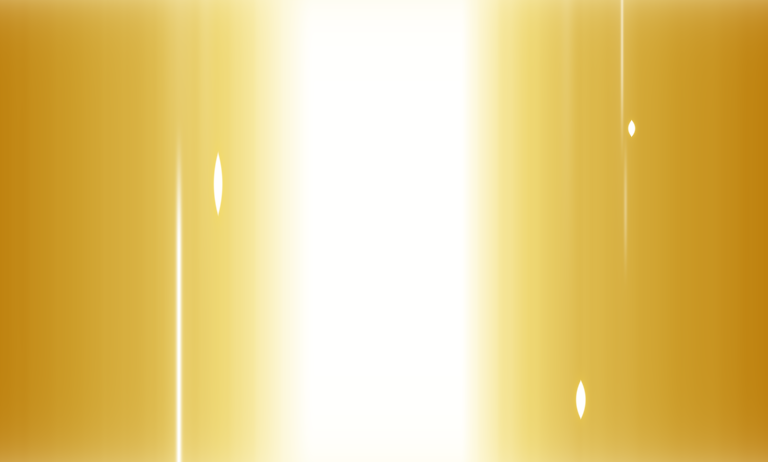
This background is drawn by a Shadertoy shader. Its source:

```glsl
// Golden backdrop with a white vertical light beam, fine streaks and sparkles.

const vec3 AMBER  = vec3(0.745, 0.505, 0.055);
const vec3 OCHRE  = vec3(0.805, 0.620, 0.165);
const vec3 GOLD   = vec3(0.865, 0.725, 0.295);
const vec3 STRAW  = vec3(0.935, 0.845, 0.450);
const vec3 LEMON  = vec3(0.970, 0.915, 0.640);
const vec3 CREAM  = vec3(0.992, 0.970, 0.850);
const vec3 WHITE  = vec3(1.0, 1.0, 0.995);
const vec3 YELLOW = vec3(1.0, 0.88, 0.28);

float hash(float n) {
    return fract(sin(n * 127.1) * 43758.5453);
}

float noise(float x) {
    float cell = floor(x);
    float f = fract(x);
    return mix(hash(cell), hash(cell + 1.0), f * f * (3.0 - 2.0 * f));
}

// Colour by distance from the beam: 0 is its edge, 1 the canvas side.
vec3 beamRamp(float d) {
    vec3 c = mix(WHITE, CREAM, smoothstep(0.0, 0.12, d));
    c = mix(c, LEMON, clamp((d - 0.10) / 0.10, 0.0, 1.0));
    c = mix(c, STRAW, clamp((d - 0.19) / 0.11, 0.0, 1.0));
    c = mix(c, GOLD,  clamp((d - 0.30) / 0.20, 0.0, 1.0));
    c = mix(c, OCHRE, clamp((d - 0.50) / 0.26, 0.0, 1.0));
    return mix(c, AMBER, clamp((d - 0.76) / 0.24, 0.0, 1.0));
}

// Soft column of light around x.
float band(float x, float center, float width) {
    float d = (x - center) / width;
    return exp(-d * d);
}

// Vertical line that fades in at the bottom and out at the top.
float streak(vec2 uv, float x, float width, vec2 bottom, vec2 top) {
    float fade = smoothstep(bottom.x, bottom.y, uv.y)
               * (1.0 - smoothstep(top.x, top.y, uv.y));
    return band(uv.x, x, width) * fade;
}

// Pointed lens with a yellow halo.
vec3 sparkle(vec3 base, vec2 uv, vec2 center, vec2 size, float pixel) {
    vec2 p = (uv - center) / size;
    float halo = exp(-0.75 * p.x * p.x - 1.4 * p.y * p.y);
    float edge = size.x * (1.0 - p.y * p.y) - abs(uv.x - center.x);
    float core = smoothstep(-pixel, pixel, edge);
    return mix(mix(base, YELLOW, 0.65 * halo), WHITE, core);
}

void mainImage(out vec4 fragColor, in vec2 fragCoord) {
    vec2 uv = fragCoord / iResolution.xy;
    float pixel = 1.0 / iResolution.x;

    // Beam falloff, sharper on its right side
    float left = max(0.41 - uv.x, 0.0) / 0.41;
    float right = pow(max(uv.x - 0.60, 0.0) / 0.40, 0.78);
    float d = max(left, right);

    // Fine vertical grain
    float grain = 0.0;
    float weight = 0.5;
    float frequency = 45.0;
    for (int i = 0; i < 3; i++) {
        grain += weight * (noise(uv.x * frequency + float(i) * 17.0) - 0.5);
        frequency *= 2.1;
        weight *= 0.6;
    }
    d += grain * 0.065 * smoothstep(0.03, 0.35, d);
    vec3 color = beamRamp(clamp(d, 0.0, 1.0));

    // Pale columns, strongest towards the top
    float lift = smoothstep(0.25, 1.0, uv.y);
    float columns = band(uv.x, 0.235, 0.018) + band(uv.x, 0.268, 0.009)
                  + band(uv.x, 0.738, 0.008) + 0.7 * band(uv.x, 0.81, 0.012);
    color = mix(color, CREAM, columns * (0.03 + 0.13 * lift));

    // Haze along the top and bottom
    float haze = 0.30 * exp(-(1.0 - uv.y) / 0.045) + 0.25 * exp(-uv.y / 0.05);
    color = mix(color, CREAM, haze);

    // Bright streaks
    float glow = streak(uv, 0.233, 0.012, vec2(-0.5, 0.0), vec2(0.2, 0.72));
    float bright = streak(uv, 0.233, 0.0036, vec2(-0.2, 0.0), vec2(0.45, 0.76));
    float upper = streak(uv, 0.810, 0.0019, vec2(0.62, 0.88), vec2(1.1, 1.2));
    float lower = streak(uv, 0.8145, 0.0022, vec2(0.36, 0.56), vec2(0.56, 0.74));
    color = mix(color, LEMON, 0.28 * glow);
    color = mix(color, WHITE, clamp(bright + 0.55 * upper + 0.32 * lower, 0.0, 1.0));

    // Sparkles
    color = sparkle(color, uv, vec2(0.284, 0.602), vec2(0.0056, 0.068), pixel);
    color = sparkle(color, uv, vec2(0.7563, 0.135), vec2(0.0062, 0.042), pixel);
    color = sparkle(color, uv, vec2(0.8225, 0.722), vec2(0.0045, 0.018), pixel);

    fragColor = vec4(color, 1.0);
}
```
